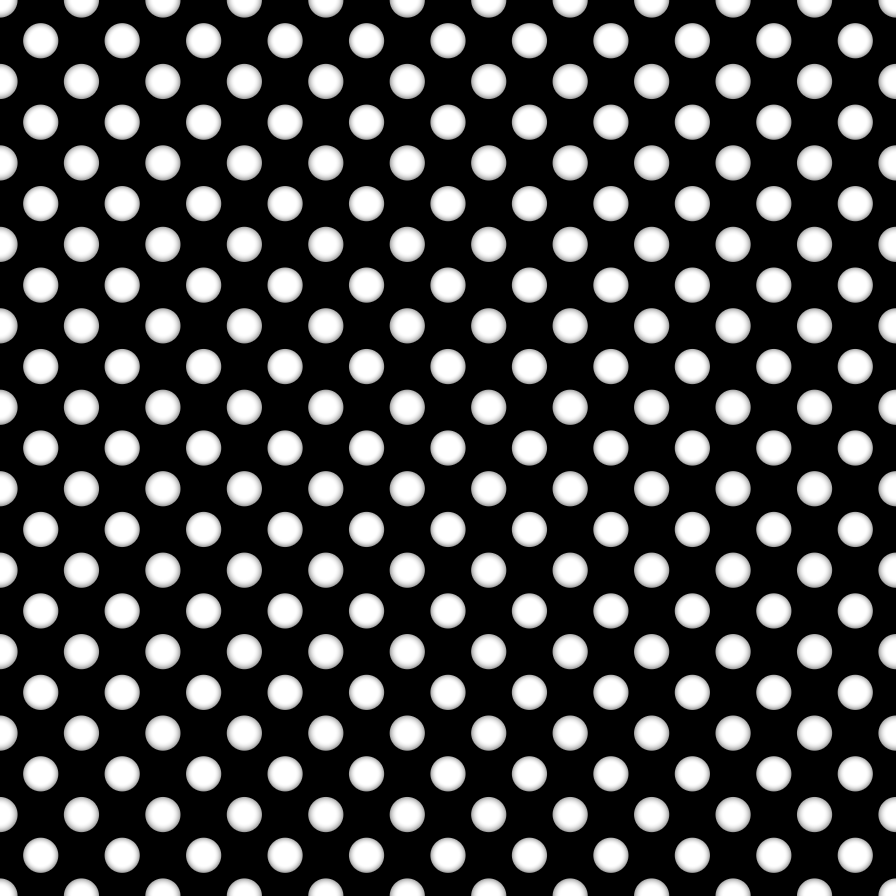
A Shadertoy shader for this pattern:

```glsl
// Staggered white polka dots with softly shaded grey rims on black; tiles seamlessly.

const float REPEATS      = 11.0;    // cells across and down, two dots per cell
const float DOT_RADIUS   = 0.216;   // in cells
const float CORNER_CORE  = 0.112;   // radius where rim shading starts, corner dots
const float CENTRE_CORE  = 0.128;   // the same for the dots at cell centres
const float SHADE_SHIFT  = 0.004;   // raises the highlight, so lower rims are darker
const float RIM_DARKNESS = 0.38;
const vec3  GROUND_COLOR = vec3(0.0);
const vec3  DOT_COLOR    = vec3(1.0);

// Offset from the nearest point of a unit lattice
vec2 latticeOffset(vec2 p) {
    return fract(p + 0.5) - 0.5;
}

// Paints one shaded dot over the given colour
vec3 paintDot(vec3 under, vec2 offset, float core, float pixel) {
    float shadeRadius = length(offset - vec2(0.0, SHADE_SHIFT));
    float rim = clamp((shadeRadius - core) / (DOT_RADIUS - core), 0.0, 1.0);
    vec3 dotColor = DOT_COLOR * (1.0 - RIM_DARKNESS * rim * rim);
    float coverage = clamp(0.5 - (length(offset) - DOT_RADIUS) / pixel, 0.0, 1.0);
    return mix(under, dotColor, coverage);
}

void mainImage(out vec4 fragColor, in vec2 fragCoord) {
    vec2 cell = REPEATS * fragCoord / iResolution.xy;
    float pixel = REPEATS / min(iResolution.x, iResolution.y);

    // Two interleaved square lattices
    vec3 color = paintDot(GROUND_COLOR, latticeOffset(cell), CORNER_CORE, pixel);
    color = paintDot(color, latticeOffset(cell - 0.5), CENTRE_CORE, pixel);

    fragColor = vec4(color, 1.0);
}
```
